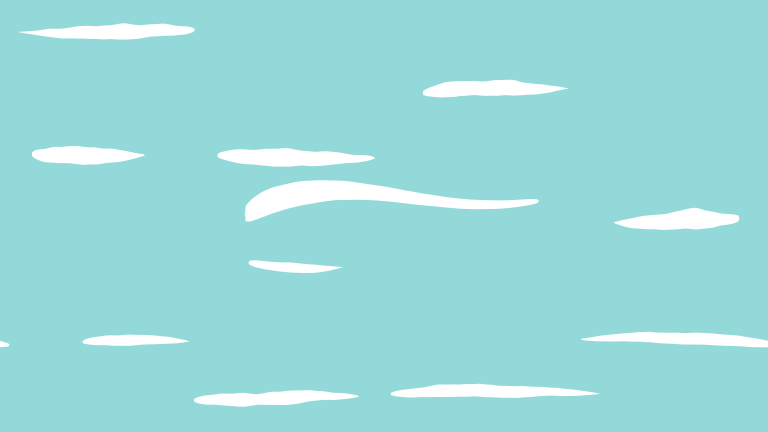
Reproduce this pattern procedurally as a Shadertoy shader.

```glsl
// White brush strokes drifting like wave crests over a flat pale teal sea.

const vec3 SEA = vec3(0.577, 0.852, 0.855);
const vec3 FOAM = vec3(1.0);
const int STROKE_COUNT = 10;

float hash(float n) {
    return fract(sin(n * 127.1 + 3.7) * 43758.5);
}

// 1D gradient noise, roughly -1 to 1
float gradientNoise(float x, float seed) {
    float cell = floor(x);
    float f = x - cell;
    float slopeA = hash(cell + seed * 57.0) * 2.0 - 1.0;
    float slopeB = hash(cell + 1.0 + seed * 57.0) * 2.0 - 1.0;
    float blend = f * f * f * (f * (f * 6.0 - 15.0) + 10.0);
    return 2.0 * mix(slopeA * f, slopeB * (f - 1.0), blend);
}

// Uneven rim of a stroke: slow swells plus small nicks
float rim(float x, float amount, float seed) {
    float swell = gradientNoise(x * 13.0, seed);
    float nick = gradientNoise(x * 34.0, seed + 0.37);
    return 1.0 + amount * (swell + 0.3 * nick);
}

// Signed distance (approximate) to a stroke around a spine height
float strokeDistance(vec2 p, float halfLength, float spine, float halfWidth,
                     float roughness, float seed) {
    float top = spine + halfWidth * rim(p.x, roughness, seed);
    float bottom = spine - halfWidth * rim(p.x, roughness * 0.7, seed + 0.61);
    float across = max(p.y - top, bottom - p.y);
    return max(across, abs(p.x) - halfLength);
}

// Nearly straight horizontal dab with one blunt and one tapered end
float dab(vec2 p, float halfLength, float halfWidth, float seed) {
    float side = hash(seed + 0.1) < 0.5 ? -1.0 : 1.0;
    float s = clamp(side * p.x / halfLength, -1.0, 1.0);
    float taper = mix(0.42, mix(0.5, 1.0, hash(seed + 0.2)), 0.5 + 0.5 * s);
    float width = halfWidth * pow(1.0 - s * s, taper) * (1.0 - 0.2 * s);
    float tilt = (hash(seed + 0.3) - 0.5) * 0.014;
    float bow = (hash(seed + 0.4) - 0.5) * 0.016;
    float spine = tilt * s + bow * (s * s - 0.3)
                + 0.004 * gradientNoise(p.x * 6.0, seed + 0.9);
    return strokeDistance(p, halfLength, spine, width, 0.3, seed);
}

// Long S-shaped crest: heavy drooping head, thin lifted tail
float crest(vec2 p, float halfLength) {
    float s = clamp(p.x / halfLength, -1.0, 1.0);
    float head = 0.5 - 0.5 * s;
    float width = (0.0116 + 0.037 * head * head * head) * pow(1.0 - s * s, 0.25);
    float spine = 0.006 + 0.0168 * cos(3.0 * (s + 0.4)) - 0.035 * pow(head, 10.0);
    return strokeDistance(p, halfLength, spine, width, 0.07, 5.0);
}

// Dabs spread by a low-discrepancy sequence that wraps around the canvas
float scatteredDabs(vec2 p, vec2 canvas, vec2 start) {
    float nearest = 1.0;
    for (int i = 1; i <= STROKE_COUNT; i++) {
        float n = float(i);
        vec2 jitter = (vec2(hash(n + 0.5), hash(n + 0.7)) - 0.5) * 0.04;
        vec2 center = start + n * vec2(0.7549, 0.5698) + jitter;
        vec2 local = (fract(p / canvas - center + 0.5) - 0.5) * canvas;
        float halfLength = mix(0.095, 0.25, fract(n * 0.618));
        float halfWidth = mix(0.0105, 0.022, fract(n * 0.4142));
        nearest = min(nearest, dab(local, halfLength, halfWidth, n));
    }
    return nearest;
}

void mainImage(out vec4 fragColor, in vec2 fragCoord) {
    vec2 p = fragCoord / iResolution.y;
    vec2 canvas = vec2(iResolution.x / iResolution.y, 1.0);

    float d = crest(p - canvas * vec2(0.51, 0.537), 0.34);
    d = min(d, scatteredDabs(p, canvas, vec2(0.61, 0.52)));

    // Antialias over one pixel along the distance gradient
    float pixel = max(length(vec2(dFdx(d), dFdy(d))), 1e-5);
    float coverage = clamp(0.5 - d / pixel, 0.0, 1.0);
    fragColor = vec4(mix(SEA, FOAM, coverage), 1.0);
}
```
